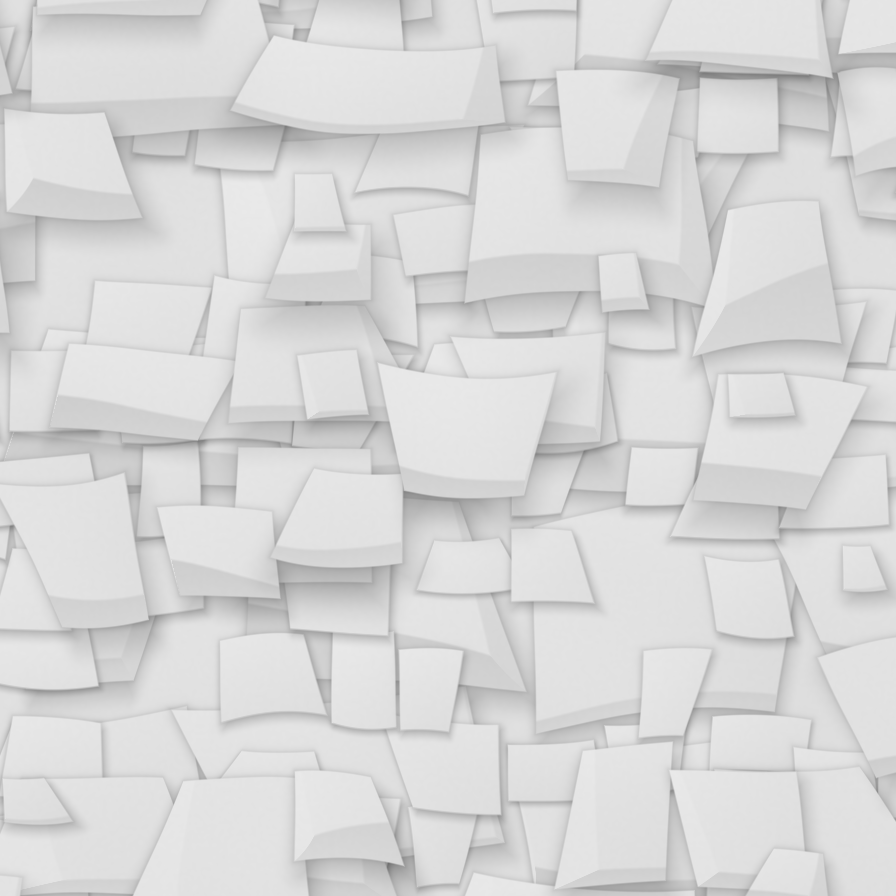
This texture is drawn by a three.js fragment shader. Its source:

```glsl
// A relief wall of white chiselled blocks: layers of jittered, skewed boxes are
// painted from the lowest to the highest, each with a lit face, a shaded lower
// facet, one side facet, and a soft shadow cast down and to the right.
#define FACE_TONE 0.887
#define UNDER_TONE 0.825
#define LEFT_TONE 0.902
#define RIGHT_TONE 0.842
#define SHADOW_DEPTH 0.17
#define CONTACT_DEPTH 0.10
#define EDGE 0.0013
#define TILT 0.22
#define SKEW 0.55
#define WARP 0.005
#define GRAIN 0.006

varying vec2 vUv;

vec4 hash4(vec2 cell, float seed) {
  vec4 q = fract(vec4(cell.xyx, seed) * vec4(0.1031, 0.1030, 0.0973, 0.1099) + 0.137);
  q += dot(q, q.wzxy + 33.33);
  return fract((q.xxyz + q.yzzw) * q.zywx);
}

float gradientDot(vec2 cell, vec2 offset) {
  float angle = 6.2832 * hash4(cell, 71.0).x;
  return dot(vec2(cos(angle), sin(angle)), offset);
}

float gradientNoise(vec2 p) {
  vec2 i = floor(p), f = fract(p), u = f * f * f * (f * (f * 6.0 - 15.0) + 10.0);
  vec2 x = vec2(1.0, 0.0);
  return mix(mix(gradientDot(i, f), gradientDot(i + x, f - x), u.x),
             mix(gradientDot(i + x.yx, f - x.yx), gradientDot(i + 1.0, f - 1.0), u.x), u.y);
}

float boxDistance(vec2 p, vec2 size) {
  vec2 d = abs(p) - size;
  return length(max(d, 0.0)) + min(max(d.x, d.y), 0.0);
}

// Turns, shears, bends and tapers space so that a box becomes an irregular slab.
vec2 slabSpace(vec2 p, vec2 size, vec4 shape) {
  vec4 s = shape - 0.5;
  float c = cos(s.x * TILT), n = sin(s.x * TILT);
  p = mat2(c, n, -n, c) * p;
  p.x += s.y * SKEW * p.y;
  p.y += s.z * 0.25 * p.x * p.x / size.x;
  p.x /= 1.0 + s.w * SKEW * clamp(p.y / size.y, -1.3, 1.3);
  return p;
}

// Paints one block over the tone beneath it.
float paintBlock(float tone, vec2 p, vec2 size, vec4 shape, vec4 cut, float relief, float chisel) {
  vec2 q = slabSpace(p, size, shape);
  float d = boxDistance(q, size);

  // Soft shadow and the thin dark line of contact
  float shadowDistance = boxDistance(q + vec2(-0.35, 1.0) * relief, size);
  float blur = relief * 1.5;
  tone *= 1.0 - SHADOW_DEPTH * (1.0 - smoothstep(-blur, blur, shadowDistance));
  tone *= 1.0 - CONTACT_DEPTH * exp(-max(d, 0.0) / 0.003);

  // Facets: the nearest bevel, in units of its own width, wins
  float side = cut.x < 0.5 ? -1.0 : 1.0;
  vec2 along = q / size;
  float underWidth = size.y * chisel * mix(0.15, 0.85, cut.y) * (1.0 + (cut.z - 0.5) * along.x);
  float sideWidth = size.x * chisel * mix(-0.2, 0.6, cut.w) * (1.0 - 0.5 * along.y);
  underWidth = max(underWidth, EDGE);
  sideWidth = max(sideWidth, EDGE);
  float under = (q.y + size.y) / underWidth;
  float flank = (size.x - side * q.x) / sideWidth;

  float faceTone = FACE_TONE + 0.014 * (shape.x - 0.5) + 0.010 * along.y - 0.006 * along.x;
  float underTone = UNDER_TONE + 0.025 * (cut.z - 0.5) + 0.018 * (0.5 - under);
  float flankTone = mix(LEFT_TONE, RIGHT_TONE, step(0.0, side)) + 0.01 * along.y;
  float bevelTone = mix(underTone, flankTone, smoothstep(-0.03, 0.03, under - flank));
  float nearest = min(under, flank);
  float bevelWidth = under < flank ? underWidth : sideWidth;
  float crease = min(1.6 * EDGE / bevelWidth, 0.5);
  float blockTone = mix(bevelTone, faceTone, smoothstep(1.0 - crease, 1.0 + crease, nearest));
  return mix(blockTone, tone, smoothstep(-EDGE, EDGE, d));
}

// Scatters blocks on a jittered grid; lower rows go first and receive shadows.
float paintLayer(float tone, vec2 p, vec2 cells, float seed, float density, float relief, float chisel) {
  vec2 home = floor(p * cells);
  for (int j = -1; j <= 1; j++) {
    for (int i = -1; i <= 1; i++) {
      vec2 cell = home + vec2(float(i), float(j));
      vec4 place = hash4(cell, seed);
      vec4 shape = hash4(cell, seed + 17.0);
      vec4 cut = hash4(cell, seed + 43.0);
      if (fract(place.x * 7.3 + cut.w * 5.1) < density) {
        vec2 center = (cell + 0.5 + 0.45 * (place.xy - 0.5)) / cells;
        vec2 size = mix(vec2(0.28), vec2(0.56), place.zw) / cells;
        float lift = relief * mix(0.6, 1.3, cut.x);
        tone = paintBlock(tone, p - center, size, shape, cut, lift, chisel);
      }
    }
  }
  return tone;
}

void main() {
  vec2 p = vUv + WARP * vec2(gradientNoise(vUv * 7.0), gradientNoise(vUv * 7.0 + 31.0));
  float tone = FACE_TONE - 0.008;
  tone = paintLayer(tone, p, vec2(3.5, 4.5), 3.0, 0.85, 0.014, 0.7);   // broad slabs
  tone = paintLayer(tone, p, vec2(9.0, 10.0), 11.0, 0.55, 0.006, 0.0); // thin tiles
  tone = paintLayer(tone, p, vec2(4.0, 6.0), 23.0, 0.55, 0.020, 0.9);  // large blocks
  tone = paintLayer(tone, p, vec2(6.5, 6.5), 37.0, 0.38, 0.021, 1.0);  // chiselled blocks
  tone = paintLayer(tone, p, vec2(15.0, 15.0), 53.0, 0.04, 0.012, 0.6); // small studs
  tone += 0.018 * gradientNoise(vUv * 5.0) + GRAIN * gradientNoise(vUv * 150.0);
  gl_FragColor = vec4(vec3(tone), 1.0);
}
```
